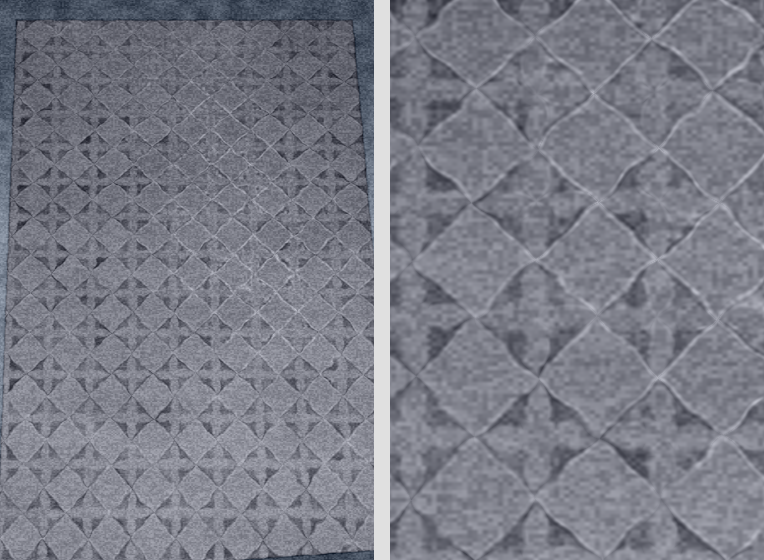
Left: the whole. Right: its middle third, enlarged.
Write a Shadertoy shader that draws this pattern.

```glsl
float hash(vec2 p) {
    vec3 q = fract(p.xyx * vec3(0.1031, 0.1030, 0.0973));
    q += dot(q, q.yzx + 33.33);
    return fract((q.x + q.y) * q.z);
}

float noise(vec2 p) {
    vec2 cell = floor(p), f = fract(p);
    f = f * f * (3.0 - 2.0 * f);
    return mix(mix(hash(cell), hash(cell + vec2(1, 0)), f.x),
               mix(hash(cell + vec2(0, 1)), hash(cell + 1.0), f.x), f.y);
}

// Lattice coordinates of the receding rug; motifs sit on whole numbers
vec2 rugLattice(vec2 uv) {
    float column = (uv.x - 0.458 - 0.0113 * uv.y) / (0.0998 + 0.0185 * uv.y);
    float row = -0.6 + uv.y * (18.6 - 4.1 * uv.y);
    return vec2(column, row);
}

// Positive inside the field enclosed by the border
float fieldInset(vec2 uv) {
    float sides = min(uv.x - 0.046 + 0.055 * uv.y, 0.938 + 0.133 * uv.y - uv.x);
    float ends = min(uv.y - 0.036, 1.03 - 0.047 * uv.x - uv.y);
    return min(sides, ends * 1.5);
}

// Curved wedge between two petals and the side of the diamond
float wedgeDistance(vec2 a) {
    vec2 petal = 1.7 * a * (0.5 - a);
    float between = max(petal.x - a.y, petal.y - a.x);
    float outer = (a.x + a.y - 0.48) * 0.707;
    return max(max(outer, between), 0.17 - length(a));
}

// Nearest outline of the petals, within the diamond
float petalDistance(vec2 a) {
    vec2 petal = 1.7 * a * (0.5 - a);
    return min(abs(a.y - petal.x), abs(a.x - petal.y));
}

void mainImage(out vec4 fragColor, in vec2 fragCoord) {
    vec2 uv = fragCoord / iResolution.xy;
    uv.y = 1.0 - uv.y;
    float pixel = 17.0 / iResolution.y;

    // Worn lattice with slightly wandering outlines
    vec2 lattice = rugLattice(uv);
    lattice += 0.07 * (vec2(noise(lattice * 5.0), noise(lattice * 5.0 + 71.0)) - 0.5);
    vec2 id = floor(lattice + 0.5);
    vec2 q = lattice - id;
    vec2 a = abs(q);
    float wear = noise(lattice * 3.7 + 19.0);
    float fray = noise(lattice * 14.0 + 43.0);

    // Diagonal streak of reflective yarn
    float streak = (uv.x - 0.40 - 0.6 * uv.y) / 0.24;
    float sheen = exp(-streak * streak) * smoothstep(0.95, 0.45, uv.y);
    sheen = clamp(sheen * 0.75 + 0.5 * noise(id * 0.7 + 8.0) - 0.2, 0.0, 1.0);

    // Ground: paler toward the bottom, shaded at the corners
    float light = mix(0.435, 0.575, smoothstep(0.05, 0.95, uv.y));
    vec2 corner = abs(uv - vec2(0.5, 0.55)) * 1.8;
    light -= 0.07 * pow(dot(corner, corner) * 0.6, 2.0);
    light += 0.05 * (noise(uv * vec2(5, 22)) - 0.5);

    // Wedges: each quarter is dark or catches the light
    float soft = max(pixel, 0.03);
    float wedge = smoothstep(soft, -soft, wedgeDistance(a) + 0.025 * (fray - 0.5));
    float quarter = hash(id * 2.0 + step(0.0, q) + 60.0);
    float gleam = smoothstep(0.42, 0.85, sheen + 0.6 * (quarter - 0.5));
    float shade = -0.11 - 0.11 * quarter * (0.5 + wear);
    float motif = wedge * mix(shade, 0.15, gleam * fray) * (0.6 + 0.5 * wear);

    // Diamond net, embossed with a pale and a dark side
    float edge = a.x + a.y - 0.5;
    float pale = smoothstep(0.035 + pixel, 0.0, abs(edge - 0.015));
    float dark = smoothstep(0.035 + pixel, 0.0, abs(edge + 0.03));
    motif += pale * (0.03 + 0.16 * sheen) * (0.3 + fray) - dark * 0.08 * wear;

    // Petal outlines
    float petals = smoothstep(0.025 + pixel, 0.0, petalDistance(a)) * step(edge, 0.0);
    motif += petals * (0.15 * sheen * fray - 0.03 * wear);
    motif *= mix(0.65, 1.0, smoothstep(0.05, 0.3, uv.y));
    vec3 color = vec3(light + motif) + vec3(-0.012, -0.006, 0.036);

    // Plush blue border and its dark seam
    float inset = fieldInset(uv) + 0.003 * (noise(uv * vec2(60, 90)) - 0.5);
    float borderLight = mix(0.30, 0.53, smoothstep(0.02, 0.5, uv.y));
    borderLight -= 0.24 * smoothstep(0.7, 1.0, uv.y);
    borderLight += 0.11 * (noise(uv * vec2(24, 40)) - 0.5);
    vec3 border = vec3(borderLight) + vec3(-0.03, 0.01, 0.07);
    color = mix(border, color, smoothstep(-0.002, 0.002, inset));
    color -= 0.13 * smoothstep(0.005, 0.0, abs(inset)) * (0.4 + fray);

    // Woven grain
    float grain = noise(uv * vec2(220, 420)) - 0.5;
    float weft = noise(uv * vec2(45, 260) + 5.0) - 0.5;
    color += 0.15 * grain + 0.06 * weft;

    fragColor = vec4(clamp(color, 0.0, 1.0), 1.0);
}
```
